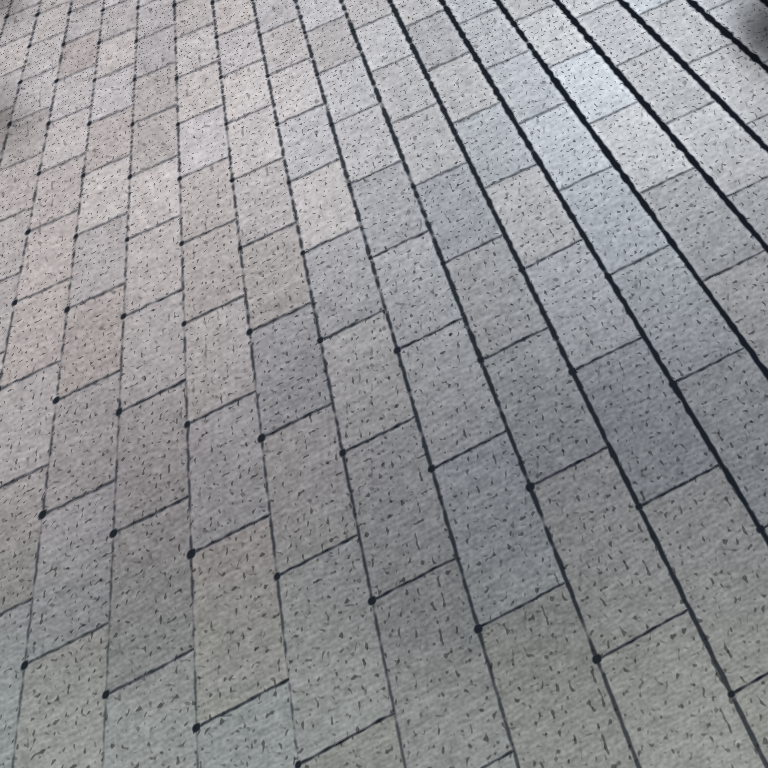
A WebGL 1 fragment shader for this texture:

```glsl
precision highp float;
uniform vec2 u_resolution;

float hash(vec2 c) {
  return fract(sin(dot(c, vec2(127.1, 311.7))) * 43758.5);
}

vec2 gradient(vec2 c) {
  float a = 6.2832 * hash(c);
  return vec2(cos(a), sin(a));
}

float noise(vec2 p) {
  vec2 i = floor(p), f = fract(p), e = vec2(1.0, 0.0);
  vec2 s = f * f * f * (f * (f * 6.0 - 15.0) + 10.0);
  float low = mix(dot(gradient(i), f), dot(gradient(i + e), f - e), s.x);
  float high = mix(dot(gradient(i + e.yx), f - e.yx), dot(gradient(i + 1.0), f - 1.0), s.x);
  return mix(low, high, s.y);
}

// Perspective ground plane: x counts courses, y counts block lengths
vec2 groundPlane(vec2 p) {
  vec2 q = vec2(p.x - 0.2083, 1.6068 - p.y);
  float depth = q.y + 0.358 * q.x;
  float u = (q.x - 0.1989 * q.y) / (0.0832 * depth);
  return vec2(u, 9.219 / depth - 0.075 * u);
}

// Shift of the cross joints from one course to the next
float alongCourse(float v, float course) {
  return v + 0.411 * course - 6.195;
}

float stroke(float dist, float halfWidth) {
  float soft = 0.0011 + 0.5 / u_resolution.y;
  return 1.0 - smoothstep(halfWidth - soft, halfWidth + soft, dist);
}

// Broad daylight across the paving, pink at left and blue-green at right
vec3 daylight(vec2 p) {
  float light = mix(0.53, 0.735, smoothstep(0.25, 0.9, p.y + 0.35 * (0.5 - p.x)));
  vec2 shade = (p - vec2(0.57, 0.38)) * vec2(2.6, 4.2);
  light -= 0.06 * exp(-dot(shade, shade));
  light += 0.03 * smoothstep(0.25, 0.0, p.y);
  light += 0.09 * smoothstep(0.35, 0.0, length(p - vec2(0.87, 0.93)));
  light += 0.04 * noise(p * 4.0 + 3.0);
  vec3 pink = vec3(1.025, 0.99, 0.995);
  vec3 blue = vec3(0.975, 0.998, 1.03);
  vec3 green = vec3(0.985, 1.01, 0.995);
  vec3 tint = mix(pink, blue, smoothstep(0.15, 0.75, p.x));
  return light * mix(green, tint, smoothstep(0.05, 0.4, p.y));
}

void main() {
  vec2 p = gl_FragCoord.xy / u_resolution;
  vec2 ground = groundPlane(p);
  vec2 dx = (groundPlane(p + vec2(0.002, 0.0)) - ground) / 0.002;
  vec2 dy = (groundPlane(p + vec2(0.0, 0.002)) - ground) / 0.002;
  vec2 scale = vec2(length(vec2(dx.x, dy.x)), length(vec2(dx.y, dy.y)));

  float course = floor(ground.x);
  float nearLine = floor(ground.x + 0.5);
  float along = alongCourse(ground.y, course);
  float nearAlong = alongCourse(ground.y, nearLine);
  vec2 block = vec2(course, floor(along));

  // Block faces: individual tone, slanted grain, mottling and pits
  vec3 color = daylight(p);
  color *= 1.0 + 0.11 * (hash(block + 17.0) - 0.5);
  color += 0.014 * (hash(block + 41.0) - 0.5) * vec3(1.0, 0.0, -1.2);
  vec2 slanted = vec2(dot(p, vec2(0.88, 0.48)), dot(p, vec2(-0.48, 0.88)));
  float grain = noise(slanted * vec2(70.0, 210.0)) + 0.8 * noise(p * 190.0 + 9.0);
  float mottle = noise(slanted * vec2(22.0, 60.0) + block * 5.0);
  color += 0.085 * grain + 0.05 * mottle;
  float pits = smoothstep(0.27, 0.5, noise(ground * vec2(17.0, 25.0) + block * 7.0));
  float finePits = smoothstep(0.3, 0.55, noise(p * 125.0 + 31.0));
  color *= 1.0 - 0.38 * pits - 0.24 * finePits;

  // Long joints: fine and broken at left, wide and dark at right
  float wobble = 0.0014 * noise(ground * vec2(3.0, 13.0));
  float lineDist = abs((ground.x - nearLine) / scale.x + wobble);
  float openness = smoothstep(-3.0, 6.0, nearLine);
  float wear = noise(vec2(nearLine * 7.3, ground.y * 11.0));
  float longWidth = mix(0.0013, 0.0036, openness) * (1.0 + 0.6 * wear);
  float broken = smoothstep(-0.25, 0.2, wear + 0.6 * openness);
  float longJoint = stroke(lineDist, longWidth) * mix(0.35, 1.0, broken)
    * mix(0.65, 1.0, openness) * mix(0.75, 1.0, smoothstep(0.0, 0.35, p.y));

  // Cross joints: thin, fading with distance and toward the left
  float crossOffset = along - floor(along + 0.5);
  float crossDist = abs(crossOffset / scale.y + wobble);
  float crossWear = noise(vec2(ground.x * 9.0, block.y * 3.7 + course * 5.1));
  float crossWidth = mix(0.0019, 0.0012, p.y) * (1.0 + 0.6 * crossWear);
  float crossJoint = stroke(crossDist, crossWidth) * (0.85 + 0.6 * crossWear)
    * mix(0.9, 0.5, smoothstep(0.35, 1.0, p.y)) * mix(0.7, 1.0, smoothstep(0.0, 0.45, p.x));

  // Open corners where a cross joint begins
  vec2 cornerOffset = vec2(ground.x - nearLine, nearAlong - floor(nearAlong + 0.5)) / scale;
  float cornerSize = mix(0.0066, 0.0032, smoothstep(0.2, 0.95, p.y)) * mix(0.75, 1.0, openness);
  float corner = stroke(length(cornerOffset), cornerSize * (1.0 + 0.5 * wear));

  // Pale worn edge beside the widest joints
  float edge = stroke(abs(lineDist - longWidth - 0.004), 0.002);
  color += 0.05 * edge * openness * smoothstep(0.4, 0.9, p.y);

  float gap = clamp(max(max(longJoint, crossJoint), 0.92 * corner), 0.0, 1.0);
  color = mix(color, vec3(0.09, 0.11, 0.14), gap);

  // Dim patches at the upper borders
  color *= 1.0 - 0.6 * smoothstep(0.09, 0.0, length(p - vec2(1.01, 0.96)));
  color *= 1.0 - 0.25 * smoothstep(0.09, 0.0, length(p - vec2(-0.01, 0.85)));
  color *= 1.0 - 0.3 * smoothstep(0.06, 0.0, length(p - vec2(0.0, 1.0)));
  gl_FragColor = vec4(color, 1.0);
}
```
